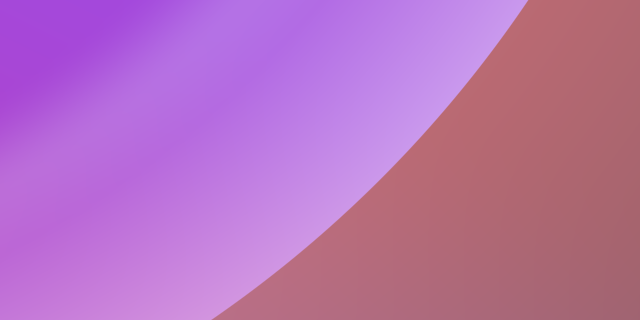
Give the GLSL for this background, as a Shadertoy shader.

```glsl
const vec2 DISC_CENTER = vec2(-1.483, 3.115);
const float DISC_RADIUS = 3.781;

const vec3 DEEP_VIOLET = vec3(0.640, 0.285, 0.865);
const vec3 BAND_LILAC = vec3(0.705, 0.445, 0.900);
const vec3 SOFT_VIOLET = vec3(0.698, 0.420, 0.895);
const vec3 RIM_LAVENDER = vec3(0.790, 0.600, 0.930);
const vec3 PINK_SHIFT = vec3(0.038, -0.018, -0.060);

const vec3 ROSE_NEAR = vec3(0.730, 0.415, 0.450);
const vec3 ROSE_FAR = vec3(0.628, 0.385, 0.425);
const vec3 ROSE_SHIFT = vec3(-0.005, 0.022, 0.085);

// Rises from the upper right towards the lower left
float lowerLeftWarmth(vec2 p) {
    return smoothstep(-0.4, 0.9, 1.0 - p.y - 0.5 * p.x);
}

// Concentric violet bands, brightening at the rim
vec3 discColor(float radius, float warmth) {
    vec3 color = mix(DEEP_VIOLET, BAND_LILAC, smoothstep(0.745, 0.820, radius));
    color = mix(color, SOFT_VIOLET, smoothstep(0.815, 0.870, radius));
    color = mix(color, RIM_LAVENDER, clamp((radius - 0.865) / 0.135, 0.0, 1.0));
    return color + PINK_SHIFT * warmth;
}

// Rose field, dimming away from the disc
vec3 fieldColor(float radius, float warmth) {
    float depth = clamp((radius - 1.0) / 0.236, 0.0, 1.0);
    return mix(ROSE_NEAR, ROSE_FAR, depth) + ROSE_SHIFT * warmth;
}

void mainImage(out vec4 fragColor, in vec2 fragCoord) {
    vec2 p = fragCoord / iResolution.y;
    float radius = length(p - DISC_CENTER) / DISC_RADIUS;
    float warmth = lowerLeftWarmth(p);

    // Antialiased disc edge
    float pixel = 1.0 / (iResolution.y * DISC_RADIUS);
    float outside = smoothstep(-0.75 * pixel, 0.75 * pixel, radius - 1.0);
    vec3 color = mix(discColor(radius, warmth), fieldColor(radius, warmth), outside);
    fragColor = vec4(color, 1.0);
}
```
